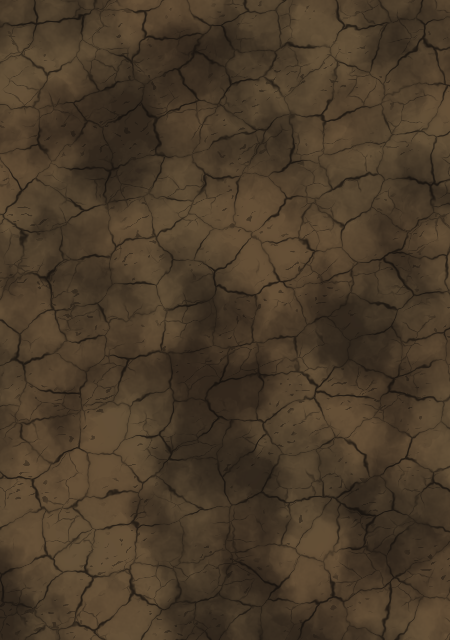
Reproduce this texture procedurally as a Shadertoy shader.

```glsl
vec2 hash2(vec2 cell) {
    vec3 h = fract(cell.xyx * vec3(0.1031, 0.1030, 0.0973));
    h += dot(h, h.yzx + 33.33);
    return fract((h.xx + h.yz) * h.zy);
}

float gradientDot(vec2 cell, vec2 offset) {
    float angle = 6.2832 * hash2(cell).x;
    return dot(vec2(cos(angle), sin(angle)), offset);
}

float gradientNoise(vec2 p) {
    vec2 i = floor(p), f = fract(p);
    vec2 u = f * f * f * (f * (f * 6.0 - 15.0) + 10.0);
    vec2 e = vec2(1, 0);
    return mix(mix(gradientDot(i, f), gradientDot(i + e, f - e), u.x),
               mix(gradientDot(i + e.yx, f - e.yx), gradientDot(i + 1.0, f - 1.0), u.x), u.y);
}

float fbm(vec2 p) {
    float sum = 0.0, amplitude = 1.0;
    for (int octave = 0; octave < 6; octave++) {
        sum += amplitude * gradientNoise(p);
        p = mat2(1.6, 1.2, -1.2, 1.6) * p + 17.3;
        amplitude *= 0.52;
    }
    return sum;
}

vec2 noiseOffset(vec2 p) {
    return vec2(gradientNoise(p), gradientNoise(p + 41.7));
}

// Distance to the nearest Voronoi border, in cell units
float borderDistance(vec2 p) {
    vec2 home = floor(p), nearest = vec2(0);
    float best = 9.0, border = 9.0;
    for (int k = 0; k < 9; k++) {
        vec2 cell = home + vec2(k % 3, k / 3) - 1.0;
        vec2 r = cell + 0.1 + 0.8 * hash2(cell) - p;
        if (dot(r, r) < best) {
            best = dot(r, r);
            nearest = r;
        }
    }
    for (int k = 0; k < 25; k++) {
        vec2 cell = home + vec2(k % 5, k / 5) - 2.0;
        vec2 r = cell + 0.1 + 0.8 * hash2(cell) - p;
        vec2 gap = r - nearest;
        if (dot(gap, gap) > 1e-5) border = min(border, dot(0.5 * (r + nearest), normalize(gap)));
    }
    return border;
}

float line(float distance, float width, float pixel) {
    return 1.0 - smoothstep(width - pixel, width + pixel, distance);
}

void mainImage(out vec4 fragColor, in vec2 fragCoord) {
    vec2 p = fragCoord / iResolution.y;
    float pixel = 1.0 / iResolution.y;

    // Cloudy stains with ragged edges
    vec2 ragged = p + 0.018 * noiseOffset(p * 22.0) + 0.008 * noiseOffset(p * 70.0);
    float stain = fbm(ragged * vec2(5.0, 4.4) + 3.7);
    float tone = smoothstep(-0.56, 0.42, stain);
    float patches = fbm(ragged * 11.0 + 60.0);
    tone += 0.13 * (smoothstep(-0.08, 0.08, patches) - 0.5);
    tone += 0.05 * gradientNoise(p * 130.0) + 0.04 * gradientNoise(p * 260.0);
    vec3 soil = mix(vec3(0.195, 0.155, 0.112), vec3(0.385, 0.312, 0.216), clamp(tone, 0.0, 1.0));
    soil *= 1.0 + vec3(0.02, -0.01, -0.02) * smoothstep(-0.3, 0.3, gradientNoise(p * 6.0 + 9.0));

    // Main crack network, tilted up to the right
    vec2 bent = p + 0.014 * noiseOffset(p * 17.0) + 0.006 * noiseOffset(p * 55.0)
              + 0.0025 * noiseOffset(p * 140.0);
    vec2 tilted = mat2(0.97, -0.24, 0.10, 0.99) * bent;
    float edge = borderDistance(tilted * vec2(13.5, 16.0)) / 15.0;
    float wear = smoothstep(-0.35, 0.35, gradientNoise(p * 19.0 + 5.0));
    float crack = line(edge, mix(0.0004, 0.0017, wear), pixel) * mix(0.5, 0.95, wear);
    float rim = exp(-edge * 260.0) * 0.12;

    // Broken hairlines inside the plates
    float hairEdge = borderDistance(tilted * vec2(24.0, 31.0) + 80.0) / 27.0;
    float hairMask = smoothstep(0.02, 0.25, gradientNoise(p * 15.0 + 23.0));
    float hair = line(hairEdge, 0.0005, pixel) * hairMask * 0.65;

    // Small slanted pits in scattered clusters
    float pitNoise = gradientNoise(mat2(0.95, -0.3, 0.3, 0.95) * bent * vec2(75.0, 170.0));
    float pits = smoothstep(0.32, 0.44, pitNoise)
               * smoothstep(-0.15, 0.3, gradientNoise(p * 12.0 + 31.0)) * 0.5;

    float dark = max(crack, max(hair, pits));
    vec3 color = mix(soil * (1.0 - rim), soil * 0.25 + vec3(0.045, 0.035, 0.027), dark);
    fragColor = vec4(color, 1.0);
}
```
